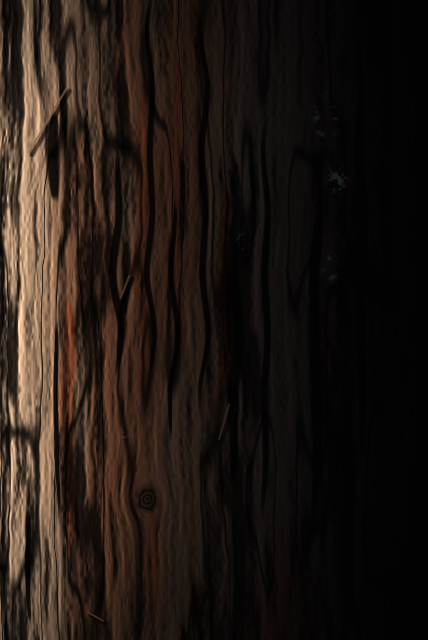
A Shadertoy shader for this texture:

```glsl
// Fibrous tree bark, lit from the left and falling into deep shade on the right.

// Values to tune; lengths are in canvas widths
const vec3 TAN_BARK = vec3(0.98, 0.79, 0.62);
const vec3 BROWN_BARK = vec3(0.84, 0.62, 0.46);
const vec3 SHADE_BARK = vec3(0.72, 0.57, 0.56);
const vec3 RED_BARK = vec3(0.86, 0.42, 0.24);
const vec3 LICHEN = vec3(0.075, 0.105, 0.11);
const vec2 KNOT = vec2(0.345, 0.33);
const float LIGHT_REACH = 0.30;
const float SLOPE_STEP = 0.0035;
const float RELIEF = 2.6;

// Bands: centre x, centre y, half length, half width
const vec4 CRACKS[11] = vec4[11](
    vec4(0.275, 0.88, 0.28, 0.013), vec4(0.352, 1.05, 0.48, 0.010),
    vec4(0.125, 1.13, 0.11, 0.020), vec4(0.132, 0.52, 0.24, 0.008),
    vec4(0.405, 0.75, 0.30, 0.009), vec4(0.475, 1.00, 0.50, 0.011),
    vec4(0.550, 0.65, 0.32, 0.017), vec4(0.620, 0.75, 0.50, 0.012),
    vec4(0.735, 0.65, 0.38, 0.019), vec4(0.840, 0.90, 0.50, 0.016),
    vec4(0.060, 0.17, 0.14, 0.008));
const vec4 RED_STRIPS[6] = vec4[6](
    vec4(0.160, 0.50, 0.34, 0.026), vec4(0.335, 0.95, 0.42, 0.026),
    vec4(0.522, 0.80, 0.28, 0.022), vec4(0.410, 1.00, 0.42, 0.022),
    vec4(0.355, 0.18, 0.14, 0.024), vec4(0.755, 0.60, 0.22, 0.016));
// Lichen: centre x, centre y, radius
const vec3 PATCHES[5] = vec3[5](
    vec3(0.76, 1.22, 0.06), vec3(0.565, 0.93, 0.028), vec3(0.77, 0.87, 0.04),
    vec3(0.29, 0.48, 0.022), vec3(0.79, 1.08, 0.05));
// Loose slivers: start and end
const vec4 SLIVERS[4] = vec4[4](
    vec4(0.068, 1.14, 0.155, 1.288), vec4(0.512, 0.47, 0.535, 0.55),
    vec4(0.282, 0.80, 0.302, 0.85), vec4(0.205, 0.065, 0.240, 0.045));

float hash(vec2 p) {
    return fract(sin(dot(p, vec2(127.1, 311.7))) * 43758.5453);
}

float noise(vec2 p) {
    vec2 i = floor(p), f = fract(p);
    f = f * f * (3.0 - 2.0 * f);
    return mix(mix(hash(i), hash(i + vec2(1, 0)), f.x),
               mix(hash(i + vec2(0, 1)), hash(i + vec2(1, 1)), f.x), f.y);
}

// Height along one strip, each with its own vertical offset
float stripColumn(float id, float y) {
    y += 7.0 * hash(vec2(id, 3.7));
    float i = floor(y);
    return mix(hash(vec2(id, i)), hash(vec2(id, i + 1.0)), smoothstep(0.3, 0.7, fract(y)));
}

// Flat strips joined by steep sides
float strips(vec2 p, float edge) {
    float i = floor(p.x);
    return mix(stripColumn(i, p.y), stripColumn(i + 1.0, p.y),
               smoothstep(1.0 - edge, 1.0, fract(p.x)));
}

// Wavy grain that parts round the knot and widens to the right
vec2 grainSpace(vec2 p) {
    vec2 k = p - KNOT;
    float x = p.x - 0.6 * k.x * exp(-dot(k, k) / 0.003);
    x += 0.034 * (noise(p * vec2(3.0, 2.0)) - 0.5);
    x += 0.014 * (noise(p * vec2(9.0, 5.0) + 17.0) - 0.5);
    x += 0.005 * (noise(p * vec2(40.0, 22.0)) - 0.5);
    return vec2(x - 0.25 * x * x, p.y);
}

float barkHeight(vec2 p) {
    vec2 g = grainSpace(p);
    return 0.42 * strips(g * vec2(21.0, 1.4), 0.35)
         + 0.30 * strips(g * vec2(53.0, 4.5) + 9.0, 0.5)
         + 0.18 * noise(g * vec2(130.0, 11.0))
         + 0.10 * noise(g * vec2(240.0, 65.0));
}

float band(vec2 p, vec4 b) {
    float along = abs(p.y - b.y) / b.z;
    float width = b.w * sqrt(max(1.0 - along * along, 0.001));
    float across = abs(p.x - b.x + 0.025 * (noise(p * vec2(4.0, 7.0)) - 0.5));
    return (1.0 - smoothstep(0.45 * width, width, across)) * (1.0 - smoothstep(0.8, 1.0, along));
}

float segmentDistance(vec2 p, vec2 a, vec2 b) {
    vec2 d = b - a;
    return length(p - a - d * clamp(dot(p - a, d) / dot(d, d), 0.0, 1.0));
}

void mainImage(out vec4 fragColor, in vec2 fragCoord) {
    vec2 p = fragCoord / iResolution.x;
    vec2 g = grainSpace(p);

    // Relief: slopes facing left catch light, steps cast shade to the right
    float h = barkHeight(p);
    float slope = h - barkHeight(p - vec2(SLOPE_STEP, 0.0));
    float drop = barkHeight(p - vec2(3.0 * SLOPE_STEP, 0.0)) - h;
    float relief = clamp(0.80 + RELIEF * slope - 1.3 * max(drop, 0.0), 0.08, 1.3);
    relief *= mix(0.22, 1.0, smoothstep(0.24, 0.52, h));
    float fissure = abs(noise(g * vec2(38.0, 3.0) + 31.0) - 0.5);
    relief *= mix(0.25, 1.0, smoothstep(0.0, 0.08, fissure));

    // Light falloff and darker ends
    float light = exp(-pow(p.x / LIGHT_REACH, 1.35));
    float dim = (p.x - 0.58) / 0.18;
    light += 0.06 * exp(-dim * dim);
    light *= 1.0 - 0.4 * smoothstep(0.35, 0.85, abs(p.y - 0.8));
    light *= 1.0 - 0.45 * smoothstep(1.15, 1.5, p.y) * (1.0 - smoothstep(0.0, 0.12, p.x));

    // Bark tint
    vec3 tint = mix(TAN_BARK, BROWN_BARK, smoothstep(0.05, 0.28, p.x));
    tint = mix(tint, SHADE_BARK, smoothstep(0.45, 0.65, p.x));
    float red = 0.45 * smoothstep(0.55, 0.8, noise(g * vec2(18.0, 2.0) + 5.0)) * smoothstep(0.08, 0.2, p.x);
    for (int i = 0; i < 6; i++) red = max(red, 0.85 * band(p, RED_STRIPS[i]));
    vec3 color = mix(tint, RED_BARK, red) * light * relief;

    // Deep cracks
    for (int i = 0; i < 11; i++) color *= 1.0 - 0.88 * band(p, CRACKS[i]);

    // Knot with broken rings
    float k = length((p - KNOT) * vec2(1.0, 0.8)) + 0.010 * (noise(p * 70.0) - 0.5);
    float rings = 0.25 + 0.35 * smoothstep(-0.2, 0.8, sin(k * 650.0));
    color *= mix(1.0, rings, 1.0 - smoothstep(0.018, 0.030, k));

    // Flecked lichen
    for (int i = 0; i < 5; i++) {
        float inside = 1.0 - smoothstep(0.2, 1.0, length((p - PATCHES[i].xy) * vec2(1.5, 0.8)) / PATCHES[i].z);
        float flecks = smoothstep(0.5, 0.75, 0.6 * noise(p * 65.0) + 0.4 * noise(p * 150.0));
        color += LICHEN * inside * flecks;
    }

    // Loose slivers with a shadow to the lower right
    for (int i = 0; i < 4; i++) {
        vec4 s = SLIVERS[i];
        float shadow = segmentDistance(p - vec2(0.007, -0.006), s.xy, s.zw);
        color *= mix(0.35, 1.0, smoothstep(0.002, 0.009, shadow));
        float body = 1.0 - smoothstep(0.0012, 0.0038, segmentDistance(p, s.xy, s.zw));
        color = mix(color, BROWN_BARK * (0.10 + 0.65 * light), 0.8 * body);
    }

    fragColor = vec4(color + vec3(0.008, 0.006, 0.006), 1.0);
}
```
